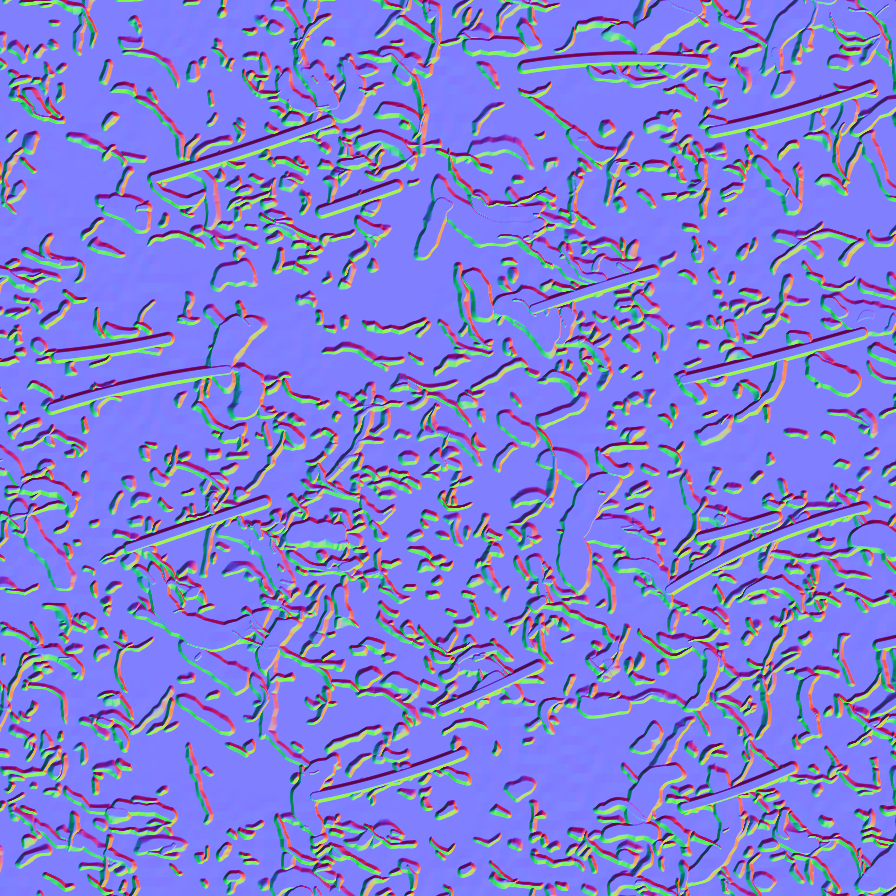
Write a Shadertoy shader that draws this texture map.

```glsl
// Tangent-space normal map of a flat sheet littered with raised debris:
// layers of jittered, bent, ragged strokes and flakes plus smooth long rods
// form a height field, whose slope becomes colour (red right, green down).

struct Layer {
    float cells;     // grid cells per canvas height
    float density;   // chance that a cell holds a stroke
    float lean;      // mean direction in radians
    float spread;    // largest deviation from it
    float minHalf;   // shortest half length
    float maxHalf;   // longest half length
    float radius;    // half width of the flat top
    float bend;      // largest curvature
    float rough;     // 0 = clean rod, 1 = ragged and uneven
};

const Layer RODS   = Layer( 5.0, 0.55,  0.30, 0.35, 0.020, 0.120, 0.0042, 0.8, 0.0);
const Layer LONG   = Layer(12.0, 0.98, -0.42, 1.70, 0.022, 0.058, 0.0004, 12.0, 1.0);
const Layer MEDIUM = Layer(20.0, 0.90, -0.42, 1.90, 0.012, 0.033, 0.0003, 18.0, 1.0);
const Layer SHORT  = Layer(34.0, 0.42, -0.30, 2.40, 0.005, 0.014, 0.0002, 30.0, 1.0);
const Layer CRUMBS = Layer(64.0, 0.38,  0.20, 3.00, 0.002, 0.006, 0.0002, 30.0, 1.0);

const float FLANK = 0.0036;      // width of a steep side
const float STEEPNESS = 3.3;     // mean slope of a steep side
const float SOFT_SIDE = 1.7;     // how much wider a worn side may be
const float FLAKE = 0.24;        // widest flake radius in cells
const float RIPPLE = 0.0006;     // height of the faint surface grain
const float SAMPLE_STEP = 0.0008; // offset used to measure the slope

vec4 hash4(vec2 p) {
    vec4 q = fract(p.xyxy * vec4(0.1031, 0.1030, 0.0973, 0.1099));
    q += dot(q, q.wzxy + 33.33);
    return fract((q.xxyz + q.yzzw) * q.zywx);
}

// Two independent channels of value noise, kept linear for angular breaks
vec2 noise2(vec2 p) {
    vec2 i = floor(p), f = p - i;
    vec2 low = mix(hash4(i).xy, hash4(i + vec2(1, 0)).xy, f.x);
    vec2 high = mix(hash4(i + vec2(0, 1)).xy, hash4(i + vec2(1, 1)).xy, f.x);
    return mix(low, high, f.y);
}

// Clusters of strokes with calm areas between them
float crowding(vec2 p, float seed) {
    return smoothstep(0.25, 0.60, noise2(p * 8.0 + seed).x);
}

// Relative height, 0 to 1, of one layer of scattered strokes
float strokes(vec2 p, Layer layer) {
    float height = 0.0;
    float seed = layer.cells * 7.0;
    vec2 home = floor(p * layer.cells);
    for (int y = -1; y <= 1; y++)
    for (int x = -1; x <= 1; x++) {
        vec2 id = home + vec2(x, y);
        vec4 place = hash4(id + seed);
        vec2 centre = (id + place.xy) / layer.cells;
        float chance = layer.density * mix(1.0, crowding(centre, seed), layer.rough);
        if (place.z > chance) continue;

        // Local frame along the stroke
        vec4 shape = hash4(id + seed + 191.0);
        float turn = 2.0 * shape.x - 1.0;
        float angle = layer.lean + layer.spread * turn * abs(turn);
        vec2 axis = vec2(cos(angle), sin(angle));
        vec2 q = p - centre;
        q = vec2(dot(q, axis), dot(q, vec2(-axis.y, axis.x)));
        q.y += layer.bend * (2.0 * shape.y - 1.0) * q.x * q.x;

        // Capsule distance; a few strokes widen into flat flakes
        float halfLength = mix(layer.minHalf, layer.maxHalf, shape.z);
        float along = q.x - clamp(q.x, -halfLength, halfLength);
        float flake = layer.rough * FLAKE / layer.cells * pow(place.w, 5.0);
        float dist = length(vec2(along, q.y)) - layer.radius - flake;

        // One side is worn to a gentler slope
        float side = shape.w < 0.5 ? q.y : -q.y;
        float wear = layer.rough * smoothstep(-0.003, 0.003, side);
        float flank = FLANK * mix(1.0, mix(1.0, SOFT_SIDE, shape.y), wear);
        float strength = mix(1.0, 0.55 + 0.45 * shape.w, layer.rough);
        height = max(height, strength * (1.0 - smoothstep(0.0, flank, dist)));
    }
    return height;
}

float surface(vec2 p) {
    // Jagged displacement for everything but the rods
    vec2 ragged = p + 0.0100 * (noise2(p * 40.0) - 0.5)
                    + 0.0056 * (noise2(p * 110.0 + 17.0) - 0.5);
    float height = strokes(p, RODS);
    height = max(height, strokes(ragged, LONG));
    height = max(height, strokes(ragged, MEDIUM));
    height = max(height, strokes(ragged, SHORT));
    height = max(height, strokes(ragged, CRUMBS));

    // Faint grain gathered in patches
    float patchy = smoothstep(0.35, 0.65, noise2(p * 14.0 + 5.0).y);
    float grain = RIPPLE * patchy * noise2(p * 95.0 + 71.0).x;
    return STEEPNESS * FLANK * height + grain;
}

void mainImage(out vec4 fragColor, in vec2 fragCoord) {
    vec2 p = fragCoord / iResolution.y;
    vec2 e = vec2(SAMPLE_STEP, 0.0);
    vec2 slope = vec2(surface(p + e.xy) - surface(p - e.xy),
                      surface(p + e.yx) - surface(p - e.yx)) / (2.0 * SAMPLE_STEP);
    vec3 normal = normalize(vec3(-slope.x, slope.y, 1.0));
    fragColor = vec4(0.5 + 0.5 * normal.xy, normal.z, 1.0);
}
```
